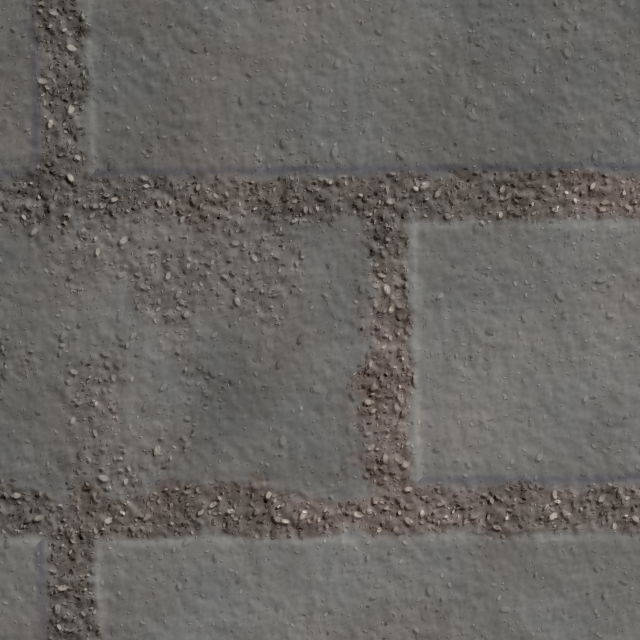
Reproduce this texture procedurally as a Shadertoy shader.

```glsl
// Worn grey paving bricks in running bond, with wide joints full of grit.
// A box distance per brick gives joints and rims; noise adds wear and stains,
// and scattered lit pebbles and pits add the rough surface.

const vec2  PITCH       = vec2(1.0, 0.486);   // brick plus joint
const vec2  JOINT_AT    = vec2(0.098, 0.203); // a crossing of joint centres
const float JOINT_HALF  = 0.036;
const float CORNER      = 0.012;
const float EDGE_SOFT   = 0.010;
const float EDGE_ROUGH  = 0.022;
const vec2  LIGHT_STEP  = vec2(0.35, 0.40);
const vec3  STONE       = vec3(0.425, 0.420, 0.410);
const vec3  SOIL        = vec3(0.345, 0.330, 0.310);
const vec3  CLAY        = vec3(0.425, 0.380, 0.360);
const vec3  COOL_SHADE  = vec3(-0.09, -0.09, -0.05);
const vec3  WARM_LIGHT  = vec3(0.09, 0.09, 0.08);
const vec3  PEBBLE_TINT = vec3(1.0, 0.97, 0.91);

vec2 hash22(vec2 p) {
    vec3 q = fract(p.xyx * vec3(0.1031, 0.1030, 0.0973));
    q += dot(q, q.yzx + 33.33);
    return fract((q.xx + q.yz) * q.zy);
}

float valueNoise(vec2 p) {
    vec2 i = floor(p), f = fract(p);
    f = f * f * (3.0 - 2.0 * f);
    float low  = mix(hash22(i).x, hash22(i + vec2(1, 0)).x, f.x);
    float high = mix(hash22(i + vec2(0, 1)).x, hash22(i + 1.0).x, f.x);
    return mix(low, high, f.y);
}

float fbm(vec2 p) {
    float sum = 0.0, weight = 0.533;
    for (int i = 0; i < 4; i++) {
        sum += weight * valueNoise(p);
        p = mat2(1.6, 1.2, -1.2, 1.6) * p + 17.3;
        weight *= 0.5;
    }
    return sum;
}

float blob(vec2 p, float radius) {
    return 1.0 - smoothstep(0.45 * radius, radius, length(p * vec2(1.0, 1.7)));
}

// Scattered grains: x is the lit face, y the shadow or pit
vec2 grains(vec2 p, float density) {
    vec2 cell = floor(p), result = vec2(0);
    for (int y = -1; y <= 1; y++)
    for (int x = -1; x <= 1; x++) {
        vec2 id = cell + vec2(x, y);
        vec2 pick = hash22(id + 57.0), size = hash22(id + 131.0);
        float angle = 6.2832 * pick.y, c = cos(angle), s = sin(angle);
        mat2 turn = mat2(c, s, -s, c);
        vec2 toGrain = p - id - hash22(id);
        float radius = mix(0.25, 0.70, size.x * size.x);
        float present = 1.0 - smoothstep(density - 0.1, density, pick.x);
        float face = blob(turn * toGrain, radius) * present;
        float shade = blob(turn * (toGrain + 0.22), radius * 1.1) * present;
        result = max(result, vec2(face * size.y * size.y, shade * (1.0 - face)));
    }
    return result;
}

void mainImage(out vec4 fragColor, in vec2 fragCoord) {
    vec2 uv = fragCoord / iResolution.xy;

    // Slightly skewed, uneven running bond
    vec2 q = uv + vec2(0.016 * (uv.y - 0.9), -0.010 * (uv.x - 0.5));
    q += 0.008 * (vec2(fbm(uv * 6.0), fbm(uv * 6.0 + 41.0)) - 0.5);
    float row = floor((q.y - JOINT_AT.y) / PITCH.y);
    float stagger = 0.5 * (1.0 - mod(row, 2.0));
    vec2 origin = JOINT_AT + vec2(stagger * PITCH.x, 0.0);
    vec2 brick = vec2(floor((q.x - origin.x) / PITCH.x), row);
    vec2 centre = origin + (brick + 0.5) * PITCH;
    vec2 local = q - centre;

    // Distance into the brick, and the side it is nearest to
    vec2 inset = 0.5 * PITCH - JOINT_HALF - abs(local);
    vec2 outside = CORNER - inset;
    float depth = CORNER - length(max(outside, 0.0)) - min(max(outside.x, outside.y), 0.0);
    vec2 side = inset.x < inset.y ? vec2(sign(local.x), 0.0) : vec2(0.0, sign(local.y));

    // Some bricks are worn, so grit creeps over their edges and faces
    float worn = stagger > 0.0 && brick.x < 0.0 ? 1.0 : 0.15;
    float broad = fbm(uv * 5.0 + 8.0), rough = fbm(uv * 22.0);
    float ragged = depth + (rough - 0.5) * EDGE_ROUGH * (1.0 + 2.5 * worn);
    float soft = EDGE_SOFT * (0.7 + worn);
    float joint = 1.0 - smoothstep(-soft, soft, ragged);
    float patches = worn * smoothstep(0.46, 0.66, fbm(uv * 7.0 + 3.0));
    float grit = max(joint, 0.65 * patches);

    // Stone face: tone per brick, mottling and lit or shaded rims
    float tone = 0.04 * (clamp(centre.x, 0.2, 1.2) - 0.6) - 0.06 * (centre.y - 0.45);
    vec3 stone = STONE + tone + 0.10 * (broad - 0.5) + 0.06 * (rough - 0.5);
    stone += vec3(0.008, 0.0, -0.006) * (fbm(uv * 9.0 + 70.0) - 0.5) * 3.0;
    float rim = exp(-pow((depth - 0.009) / 0.007, 2.0)) * (1.1 - worn) * (0.4 + rough);
    float facing = dot(side, vec2(-0.7, 0.7));
    stone += rim * (facing > 0.0 ? WARM_LIGHT * facing : COOL_SHADE * -facing);

    // Joint fill: dark soil, with clay stains towards the lower right
    float clay = smoothstep(0.25, 0.85, 0.45 * (uv.x - uv.y) + broad + 0.08);
    vec3 fill = mix(SOIL, CLAY, clay) + 0.14 * (rough - 0.5);
    vec3 color = mix(stone, fill, max(joint, 0.45 * patches));

    // Fine relief, then pebbles in the grit and pits in the stone
    vec2 fine = uv * 75.0;
    float relief = fbm(fine) - fbm(fine + LIGHT_STEP);
    color += relief * mix(0.13, 0.34, grit);
    vec2 coarse = grains(uv * 62.0, mix(0.10, 0.72, grit));
    vec2 small = grains(uv * 115.0 + 9.0, mix(0.22, 0.62, grit));
    color += PEBBLE_TINT * (coarse.x * mix(0.08, 0.30, grit) + small.x * mix(0.10, 0.17, grit));
    color -= coarse.y * mix(0.10, 0.15, grit) + small.y * mix(0.06, 0.10, grit);

    fragColor = vec4(clamp(color, 0.0, 1.0), 1.0);
}
```
